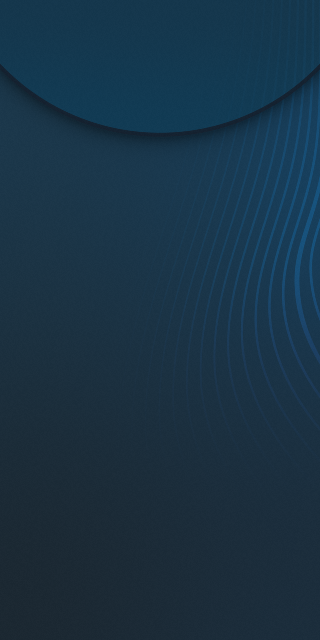
Write a Shadertoy shader that draws this background.

```glsl
// Dusky blue gradient with flowing contour lines and a large rimmed disc at the top.

#define DISC_CENTER vec2(0.5, 2.271)
#define DISC_RADIUS 0.692
#define RIM_HALF_WIDTH 0.0062
#define FIRST_LINE -2
#define LAST_LINE 14
#define LINE_STEP 0.043
#define LINE_OPACITY 0.62
#define GRAIN_CELLS 384.0
#define GRAIN_AMOUNT 0.012

float hash(vec2 cell) {
    return fract(sin(dot(cell, vec2(12.9898, 78.233))) * 43758.5453);
}

// Diagonal gradient, lighter towards the top and the right, with a side glow
vec3 backdrop(vec2 p) {
    vec3 left = mix(vec3(0.108, 0.157, 0.195), vec3(0.108, 0.222, 0.300), smoothstep(0.0, 1.85, p.y));
    vec3 right = mix(vec3(0.108, 0.178, 0.235), vec3(0.095, 0.235, 0.335), smoothstep(0.2, 1.75, p.y));
    vec3 color = mix(left, right, smoothstep(0.0, 1.0, p.x));
    vec2 toGlow = (p - vec2(1.05, 1.36)) / vec2(0.24, 0.42);
    return color + vec3(-0.006, 0.022, 0.045) * exp(-dot(toGlow, toGlow));
}

// Signed distance to contour k: a bell-shaped bend above its turn, a parabola below
float contourDistance(vec2 p, float k) {
    float rise = p.y - (1.083 - 0.0404 * k);
    float reach = 0.117 + 0.0198 * k;
    float spread = 0.315 + 0.0534 * k;
    float curve = 1.11 - 0.038 * k;
    float bell = exp(-rise * rise / (spread * spread));
    float bend = rise > 0.0 ? reach * (1.0 - bell) : curve * rise * rise;
    float slope = rise > 0.0 ? 2.0 * reach * rise * bell / (spread * spread) : 2.0 * curve * rise;
    float x = 0.885 - LINE_STEP * k + bend;
    return (p.x - x) / sqrt(1.0 + slope * slope);
}

// Coverage of all contours, fading to the left and at both ends
float contours(vec2 p, float pixel) {
    float coverage = 0.0;
    for (int i = FIRST_LINE; i <= LAST_LINE; i++) {
        float k = float(i);
        float swell = exp(-pow((p.y - 1.1) / 0.35, 2.0));
        float accent = i == -1 ? 0.0035 * swell : 0.0;
        float halfWidth = mix(0.0042, 0.0018, clamp((k + 1.0) / 13.0, 0.0, 1.0)) + accent;
        float edge = max(pixel, 0.0015);
        float stroke = 1.0 - smoothstep(halfWidth - edge * 0.5, halfWidth + edge * 0.5, abs(contourDistance(p, k)));
        float strength = pow(clamp(1.0 - (k + 1.0) / 15.0, 0.0, 1.0), 1.35);
        coverage = max(coverage, stroke * strength);
    }
    float fade = smoothstep(0.42, 1.12, p.y) * mix(1.0, 0.55, smoothstep(1.4, 1.9, p.y));
    return coverage * fade;
}

void mainImage(out vec4 fragColor, in vec2 fragCoord) {
    float pixel = 2.0 / iResolution.y;
    vec2 p = fragCoord * pixel;
    vec3 color = backdrop(p);

    // Contour lines, turning from violet blue to clear blue with height
    vec3 lineColor = mix(vec3(0.13, 0.28, 0.48), vec3(0.09, 0.37, 0.57), smoothstep(0.8, 1.25, p.y));
    color = mix(color, lineColor, LINE_OPACITY * contours(p, pixel));

    // Soft shadow cast below the disc
    float shadowGap = max(length(p - DISC_CENTER + vec2(0.0, 0.012)) - DISC_RADIUS, 0.0);
    color *= 1.0 - 0.32 * exp(-shadowGap / 0.025);

    // Translucent disc and its dark rim
    float discGap = length(p - DISC_CENTER) - DISC_RADIUS;
    vec3 discColor = mix(vec3(0.068, 0.232, 0.330), vec3(0.082, 0.215, 0.300), smoothstep(1.58, 2.0, p.y));
    vec3 discLayer = mix(discColor, lineColor, 0.25 * contours(p, pixel));
    color = mix(color, discLayer, 1.0 - smoothstep(-pixel, pixel, discGap));
    float rim = 1.0 - smoothstep(-0.5 * pixel, 0.5 * pixel, abs(discGap) - RIM_HALF_WIDTH);
    color = mix(color, vec3(0.082, 0.130, 0.185), rim * 0.95);

    // Fine grain
    color += GRAIN_AMOUNT * (hash(floor(p * GRAIN_CELLS)) - 0.5);
    fragColor = vec4(color, 1.0);
}
```
